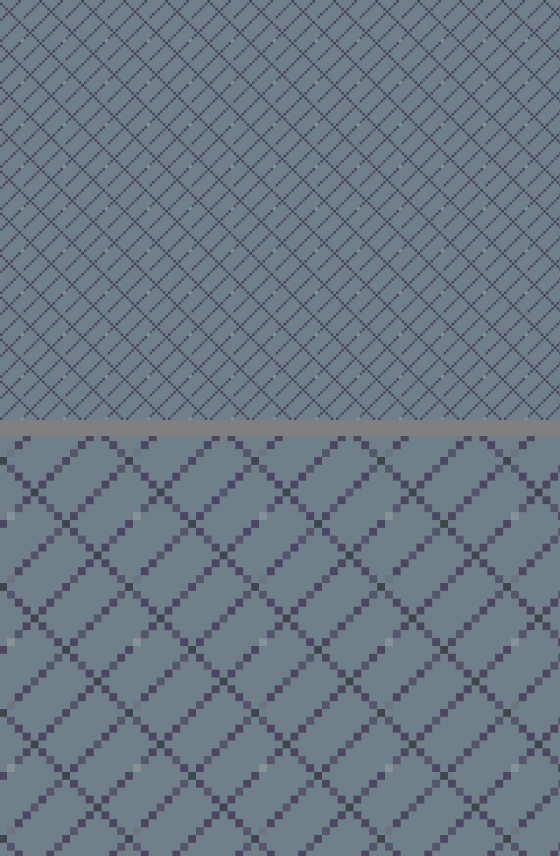
Top, the full canvas; bottom, a detail of the centre.
Reproduce this pattern procedurally as a Shadertoy shader.

```glsl
// Slanted slate lattice: stepped diagonal joints crossing on a coarse grid of square cells.

#define TILES_DOWN 10.0
#define CELLS_PER_TILE 16.0
#define COURSE 8.0
#define SUBSAMPLES 6
#define FADE 0.26
#define SLATE vec3(0.440, 0.500, 0.540)
#define JOINT vec3(0.297, 0.275, 0.385)
#define SHADOW vec3(0.245, 0.270, 0.300)
#define GLINT vec3(0.520, 0.575, 0.595)

// True where two whole-number cell values agree.
bool same(float a, float b) {
    return abs(a - b) < 0.5;
}

// Colour of one cell; cell coordinates run from the top left of a tile.
vec3 cellColour(vec2 cell) {
    // Rising joints bound each course; falling joints are twice as far apart.
    bool rising = same(mod(cell.x + cell.y + 1.0, COURSE), 0.0);
    bool falling = same(mod(cell.x - cell.y + 1.0, CELLS_PER_TILE), 0.0);

    // Some joint cells are slightly faded, in an uneven sequence.
    float wear = sin(cell.x * 2.3 + 1.0) + sin(cell.y * 3.7);
    vec3 joint = mix(JOINT, SLATE, wear > 0.4 ? FADE : 0.0);
    vec3 colour = rising || falling ? joint : SLATE;

    // Dark grit gathers where joints cross, pale chips lie along the rising joints.
    if (rising && falling) colour = SHADOW;
    if (same(cell.x, 8.0) && same(cell.y, 15.0)) colour = GLINT;
    if (same(cell.x, 8.0) && same(cell.y, 7.0)) colour = mix(JOINT, GLINT, 0.6);
    return colour;
}

void mainImage(out vec4 fragColor, in vec2 fragCoord) {
    float cellsPerPixel = TILES_DOWN * CELLS_PER_TILE / iResolution.y;
    vec2 fromTop = vec2(fragCoord.x, iResolution.y - fragCoord.y);

    // Average across the pixel footprint to smooth the cell edges.
    vec3 sum = vec3(0.0);
    for (int j = 0; j < SUBSAMPLES; j++) {
        for (int i = 0; i < SUBSAMPLES; i++) {
            vec2 offset = (vec2(i, j) + 0.5) / float(SUBSAMPLES) - 0.5;
            vec2 cell = floor((fromTop + offset) * cellsPerPixel);
            sum += cellColour(mod(cell, CELLS_PER_TILE));
        }
    }
    fragColor = vec4(sum / float(SUBSAMPLES * SUBSAMPLES), 1.0);
}
```
